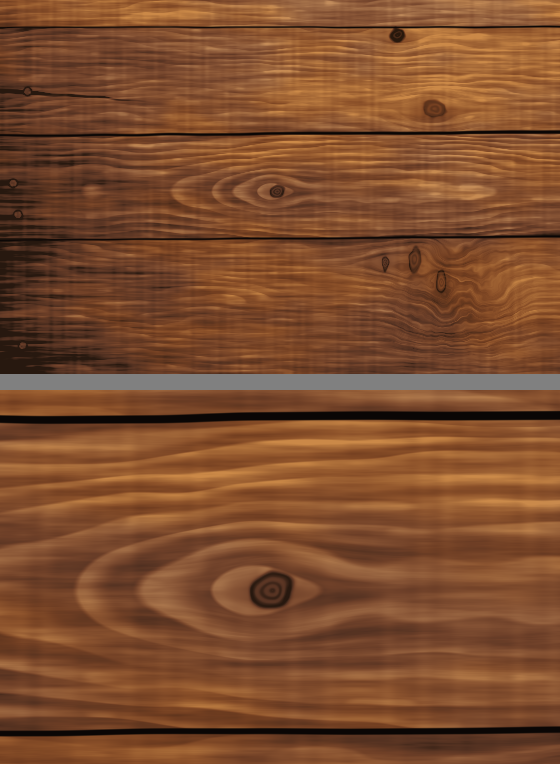
Top, the full canvas; bottom, a detail of the centre.
This texture is drawn by a Shadertoy shader. Its source:

```glsl
// Four stained timber boards, stacked across the canvas with dark gaps between them.
// Grain is a warped height field: growth lines, fibres and saw marks set one tone,
// bent around knots, and the tone is looked up in a ramp of browns.

const vec3 BROWNS[6] = vec3[6](
    vec3(.11, .07, .04), vec3(.32, .19, .13), vec3(.43, .25, .16),
    vec3(.53, .33, .21), vec3(.63, .43, .28), vec3(.76, .55, .36));

// Knots: centre, radius, board index counted from the bottom
const vec4 KNOTS[6] = vec4[6](
    vec4(1.160, .709, .027, 2.), vec4(.742, .488, .017, 1.),
    vec4(1.062, .906, .020, 2.), vec4(1.110, .305, .022, 0.),
    vec4(1.030, .297, .013, 0.), vec4(1.180, .246, .018, 0.));
const float KNOT_TONE[6] = float[6](.40, .17, .04, .27, .20, .33);

const vec2 NAILS[4] = vec2[4](
    vec2(.035, .510), vec2(.048, .426), vec2(.061, .076), vec2(.074, .755));

float hash(vec2 p) {
    return fract(sin(dot(p, vec2(127.1, 311.7))) * 43758.5453);
}

float noise(vec2 p) {
    vec2 i = floor(p), f = fract(p);
    f = f * f * (3. - 2. * f);
    return mix(mix(hash(i), hash(i + vec2(1, 0)), f.x),
               mix(hash(i + vec2(0, 1)), hash(i + vec2(1, 1)), f.x), f.y);
}

float fbm(vec2 p) {
    float sum = 0., amp = .5;
    for (int i = 0; i < 4; i++) {
        sum += amp * noise(p);
        p = p * 2.03 + 7.3;
        amp *= .5;
    }
    return sum / .9375;
}

void mainImage(out vec4 fragColor, in vec2 fragCoord) {
    vec2 p = fragCoord / iResolution.y;
    float px = 1. / iResolution.y;

    // Gaps: board index, gap mask and distance to the nearest edge
    vec3 gapY = vec3(.363, .642, .927), gapWidth = vec3(.0026, .0036, .0020);
    float board = 0., gap = 0., edge = 1.;
    for (int i = 0; i < 3; i++) {
        float tilt = i == 2 ? .001 : .006;
        float wobble = .003 * (noise(vec2(p.x * 11., float(i) * 5.)) - .5);
        float d = p.y - gapY[i] - tilt * (p.x - .75) - wobble;
        float w = gapWidth[i] * (.8 + .3 * p.x);
        board += step(0., d);
        gap = max(gap, 1. - smoothstep(w - px, w + px, abs(d)));
        edge = min(edge, abs(d));
    }

    // Grain height, pushed apart around the knots of the same board
    float v = p.y;
    for (int i = 0; i < 6; i++) {
        vec2 d = p - KNOTS[i].xy;
        vec2 s = d * vec2(.7, 1.2) / (KNOTS[i].z * 2.6);
        if (KNOTS[i].w == board) v -= .85 * d.y * exp(-dot(s, s));
    }
    if (board == 0.) { // swirl beside the bottom knots
        vec2 s = (p - vec2(1.22, .2)) * vec2(6., 7.);
        v += .16 * exp(-dot(s, s)) * (fbm(p * 9.) - .2);
    }
    vec2 eye = p - KNOTS[1].xy;
    float reach = (eye.x < 0. ? .085 : .045) * (1. - exp(-abs(eye.x) * 6.));
    float oval = length(vec2(reach, eye.y));
    float height = board == 1. ? oval : v;

    // Growth lines, fibres, saw marks and stains
    vec2 seed = vec2(board * 13.7, board * 5.1);
    float warp = fbm(vec2(p.x * 2.2, height * 9.) + seed);
    float lines = height * (board == 1. ? 62. : 44.) + 5. * warp;
    float phase = fract(lines);
    float growth = smoothstep(.25, .8, phase) * (1. - smoothstep(.86, 1., phase));
    float fibre = fbm(vec2(p.x * 9., v * 130.) + seed);
    float dash = noise(vec2(p.x * 26., v * 85.) + seed);
    float saw = noise(vec2(p.x * 95., p.y * 7.) + seed);
    float stain = fbm(vec2(p.x * 3., p.y * 8.) + seed);
    float wear = smoothstep(.25, .75, fbm(vec2(p.x * 5., v * 14.) + seed + 31.));
    float strength = board == 1. ? .30 : board == 0. ? .13 : .20;

    float tone = .55 + strength * (growth - .4) * (.35 + .9 * wear);
    tone += .55 * (fibre - .5) + .55 * (stain - .5) + .09 * (saw - .5);
    tone += .16 * smoothstep(.6, .95, dash) * growth;
    tone += .15 * (p.x - .75) + .30 * (p.y - .48) + (board == 3. ? .04 : 0.);
    tone -= .22 * pow(abs(p.x / 1.5 - .55) * 1.8, 4.);
    tone -= .12 * exp(-edge * 90.);

    // Dark bruise and a pale sliver on the bottom board
    vec2 bruise = (p - vec2(1.21, .2)) * vec2(9., 8.);
    tone -= .22 * exp(-dot(bruise, bruise)) * step(board, .5) * (.5 + stain);
    float sliver = abs(p.y - .158 - .006 * noise(vec2(p.x * 14., 3.)));
    tone += .2 * (1. - smoothstep(.006, .012, sliver)) * (1. - smoothstep(.2, .28, p.x));

    // Knots: ringed core, dark rim, soft halo
    for (int i = 0; i < 6; i++) {
        vec2 d = p - KNOTS[i].xy;
        d *= KNOTS[i].w == 0. ? vec2(1.5, .65) : vec2(.95, 1.15);
        float r = length(d) / KNOTS[i].z + .5 * (noise(p * 70.) - .5);
        float soft = 1.5 * px / KNOTS[i].z + .06;
        float core = KNOT_TONE[i] + .07 * sin(r * 14.) + .25 * (fibre - .5);
        if (KNOTS[i].w == board) tone -= .16 * exp(-r * r * .35);
        tone = mix(tone, core, 1. - smoothstep(1. - soft, 1. + soft, r));
        tone -= .28 * exp(-pow((r - 1.) * 7., 2.));
    }

    // Crack and nail heads
    float crack = abs(p.y - .757 + .07 * p.x - .006 * (noise(vec2(p.x * 22., 1.)) - .5));
    float crackWidth = .0028 * (1. - smoothstep(.02, .42, p.x));
    tone -= .5 * (1. - smoothstep(crackWidth, crackWidth + 1.5 * px, crack)) * (1. - smoothstep(.3, .42, p.x));
    for (int i = 0; i < 4; i++) {
        float r = length(p - NAILS[i]);
        tone = mix(tone, .16 + .25 * noise(p * 190.), 1. - smoothstep(.009, .009 + 2. * px, r));
        tone -= .25 * exp(-pow((r - .011) * 400., 2.));
    }

    // Tone to colour
    tone = clamp(tone, .04, 1.);
    vec3 color = BROWNS[0];
    for (int i = 1; i < 6; i++)
        color = mix(color, BROWNS[i], clamp(tone * 5. - float(i - 1), 0., 1.));
    color *= mix(vec3(1), vec3(1.05, .98, .78), smoothstep(.35, .7, stain));
    color = mix(color, vec3(.04, .025, .02), gap);
    fragColor = vec4(color, 1.);
}
```
